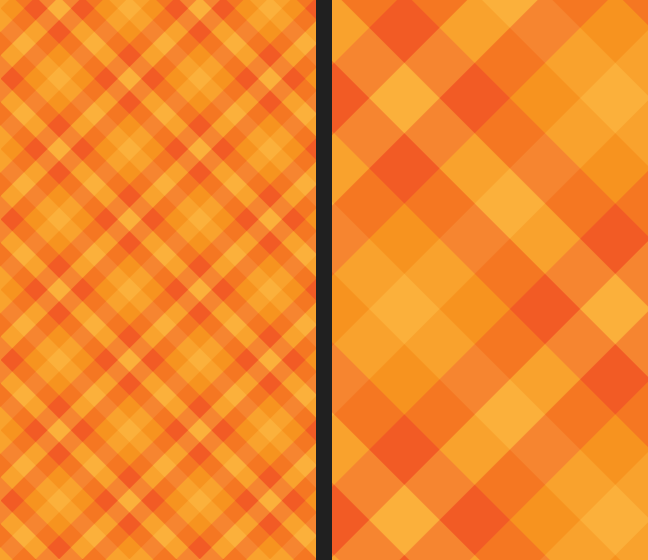
Left, the full canvas; right, a detail of the centre.
Write a WebGL 1 fragment shader that draws this pattern.

```glsl
precision mediump float;
// Diagonal gingham plaid of yellow, red and amber stripes crossing at right angles.

uniform vec2 u_resolution;

#define PERIOD 0.445                // diamond repeat, in canvas widths
#define STRIPES 6.0                 // equal stripes per repeat
#define CENTER vec2(0.4097, 1.078)  // crossing of two narrow yellow stripes
#define YELLOW vec3(0.984, 0.690, 0.231)
#define RED vec3(0.948, 0.356, 0.146)
#define AMBER vec3(0.970, 0.577, 0.122)

// Mirrored stripe sequence: yellow, red, amber, yellow, amber, red.
vec3 stripeColor(float t, float blur) {
  float halfCycle = 0.5 * STRIPES;
  float d = abs(mod(t + halfCycle, STRIPES) - halfCycle);
  vec3 color = mix(YELLOW, RED, smoothstep(0.5 - blur, 0.5 + blur, d));
  color = mix(color, AMBER, smoothstep(1.5 - blur, 1.5 + blur, d));
  return mix(color, YELLOW, smoothstep(2.5 - blur, 2.5 + blur, d));
}

void main() {
  // Position in stripe widths, and the size of one pixel in the same units.
  float stripesPerWidth = STRIPES / PERIOD;
  vec2 p = (gl_FragCoord.xy / u_resolution.x - CENTER) * stripesPerWidth;
  float blur = min(stripesPerWidth / u_resolution.x, 0.5);

  // Both diagonal stripe sets blend equally where they cross.
  vec3 rising = stripeColor(p.x - p.y, blur);
  vec3 falling = stripeColor(p.x + p.y, blur);
  gl_FragColor = vec4(mix(rising, falling, 0.5), 1.0);
}
```
